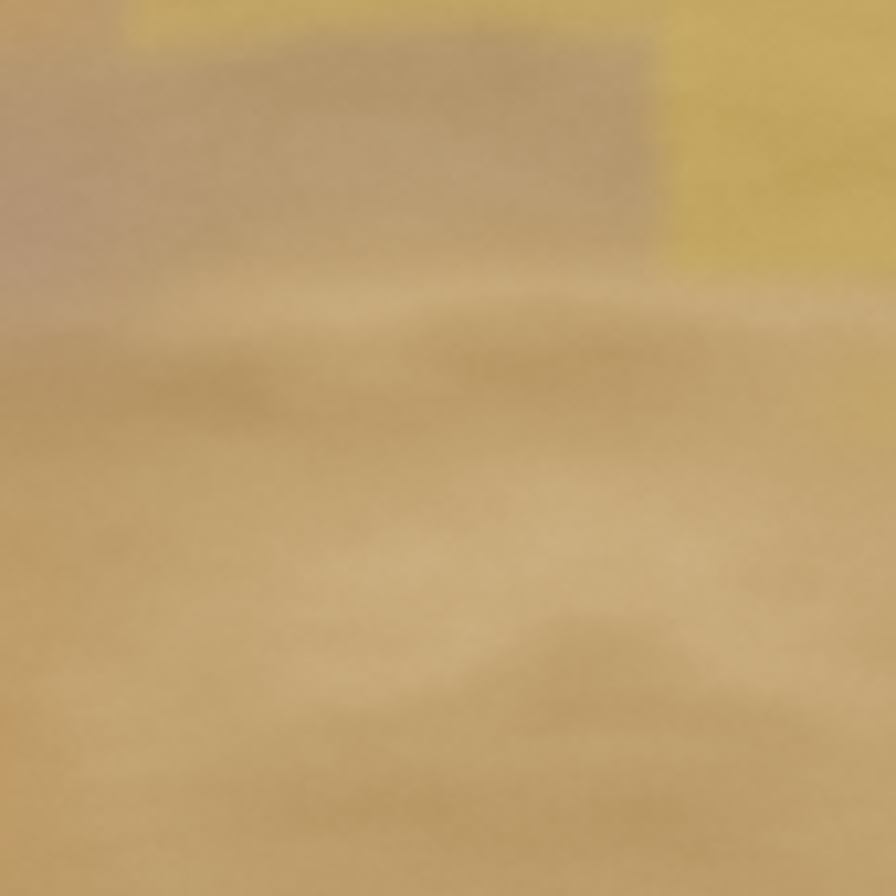
Reproduce this texture procedurally as a WebGL 2 fragment shader.

```glsl
#version 300 es
precision highp float;

uniform vec2 u_resolution;
out vec4 fragColor;

const vec3 SAND = vec3(0.757, 0.638, 0.446);
const vec3 UMBER = vec3(0.706, 0.592, 0.428);
const vec3 MAUVE = vec3(0.695, 0.575, 0.452);
const vec3 OCHRE = vec3(0.762, 0.652, 0.376);
const vec3 RUST = vec3(0.745, 0.595, 0.385);
const vec3 TONE_STEP = vec3(0.031, 0.035, 0.041);

vec3 hash3(vec2 cell) {
    vec3 q = fract(cell.xyx * vec3(0.1031, 0.1030, 0.0973));
    q += dot(q, q.yxz + 33.33);
    return fract((q.xxy + q.yzz) * q.zyx);
}

// Smooth cellular noise: random cell values blended by distance, -1 to 1
float cellNoise(vec2 p) {
    vec2 cell = floor(p);
    float total = 0.0;
    float weightSum = 0.0;
    for (int j = -1; j <= 1; j++) {
        for (int i = -1; i <= 1; i++) {
            vec2 neighbour = cell + vec2(i, j);
            vec3 h = hash3(neighbour + 71.0);
            vec2 d = neighbour + 0.2 + 0.6 * h.xy - p;
            float weight = exp(-5.0 * dot(d, d));
            total += weight * (2.0 * h.z - 1.0);
            weightSum += weight;
        }
    }
    return total / weightSum;
}

float clouds(vec2 p, int octaves) {
    float sum = 0.0;
    float amplitude = 0.55;
    for (int i = 0; i < octaves; i++) {
        sum += amplitude * cellNoise(p);
        p = mat2(1.9, 0.35, -0.35, 1.9) * p + 13.7;
        amplitude *= 0.5;
    }
    return sum;
}

// Slow drift that bends the layers
vec2 drift(vec2 p) {
    return vec2(sin(7.0 * p.y + 2.0 * sin(4.0 * p.x)),
                sin(6.0 * p.x + 1.3) + 0.5 * sin(15.0 * p.x + 5.0 * p.y));
}

float blob(vec2 p, vec2 centre, vec2 radius) {
    vec2 q = (p - centre) / radius;
    return exp(-dot(q, q));
}

// Light and dark horizontal layers
float layerTone(vec2 p) {
    float tone = 0.9 * blob(p, vec2(0.6, 0.66), vec2(0.7, 0.035));
    tone -= 1.25 * blob(p, vec2(0.40, 0.555), vec2(0.36, 0.06));
    tone -= 0.5 * blob(p, vec2(0.05, 0.50), vec2(0.22, 0.16));
    tone += 0.55 * blob(p, vec2(0.50, 0.40), vec2(0.50, 0.11));
    tone += 0.75 * blob(p, vec2(0.85, 0.33), vec2(0.40, 0.11));
    return tone;
}

// Darker bank with a rounded crest, fading towards the bottom
float bankTone(vec2 p) {
    float crest = 0.225 + 0.07 * exp(-pow((p.x - 0.65) / 0.2, 2.0));
    float inside = 1.0 - smoothstep(crest - 0.045, crest + 0.015, p.y);
    float reach = smoothstep(0.1, 0.4, p.x) * (1.0 - 0.6 * smoothstep(0.8, 1.0, p.x));
    return -inside * mix(0.35, 0.85, reach * smoothstep(-0.1, 0.2, p.y));
}

float ochreMask(vec2 p) {
    float corner = smoothstep(0.70, 0.77, p.x) * smoothstep(0.65, 0.73, p.y);
    float strip = smoothstep(0.12, 0.18, p.x) * smoothstep(0.92, 1.0, p.y);
    float patchRight = 0.5 * blob(p, vec2(1.0, 0.55), vec2(0.09, 0.06));
    return max(max(corner, 0.8 * strip), patchRight);
}

void main() {
    vec2 uv = gl_FragCoord.xy / u_resolution;
    vec2 p = uv + 0.008 * drift(uv);
    float mist = clouds(p * vec2(3.5, 8.0), 4);
    float wisps = clouds(p * vec2(6.0, 15.0) + 40.0, 3);
    vec2 bent = p + vec2(0.012, 0.022) * vec2(wisps, mist);

    // Broad colour regions
    vec3 colour = mix(SAND, UMBER, smoothstep(0.63, 0.82, bent.y));
    colour = mix(colour, MAUVE, blob(bent, vec2(0.0, 0.76), vec2(0.2, 0.17)));
    colour = mix(colour, OCHRE, 0.95 * ochreMask(bent));
    colour = mix(colour, RUST, 0.6 * blob(bent, vec2(-0.03, 0.18), vec2(0.13, 0.26)));
    colour = mix(colour, RUST, 0.7 * blob(bent, vec2(0.0, 1.0), vec2(0.13, 0.05)));

    // Soft light and shade with faint fine mottling
    float tone = layerTone(bent) + bankTone(bent);
    tone += 0.75 * mist + 0.35 * wisps;
    tone += 0.14 * cellNoise(uv * vec2(85.0, 100.0));
    tone += 0.04 * sin(380.0 * uv.x) * sin(350.0 * uv.y);
    colour += TONE_STEP * tone;

    fragColor = vec4(clamp(colour, 0.0, 1.0), 1.0);
}
```
